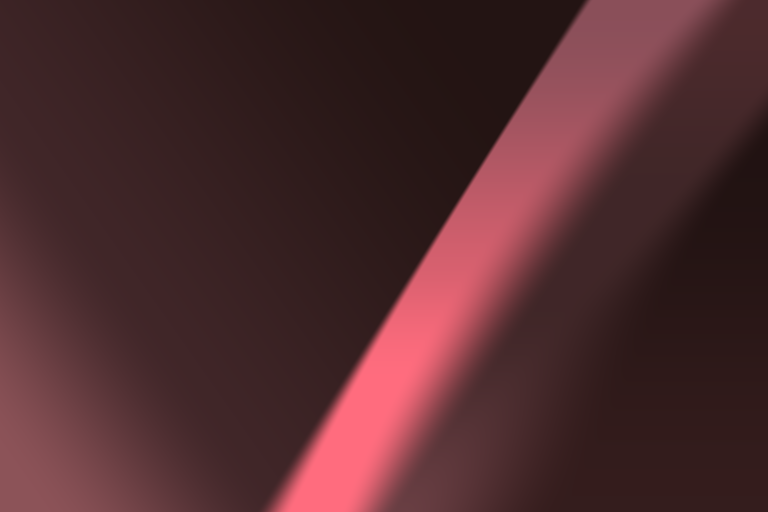
A Shadertoy shader for this background:

```glsl
// Height of a gently bowed edge: x position at height y
float bowedEdge(float y, float start, float slope, float bow) {
    return start + y * (slope + bow * y);
}

// Soft step across an edge: 0 on its left, 1 on its right
float softSide(float x, float edge, float halfWidth) {
    return smoothstep(edge - halfWidth, edge + halfWidth, x);
}

// Dim wall lit from the lower left corner
vec3 wallColor(vec2 p, vec2 lightDir) {
    const vec3 shade = vec3(0.138, 0.078, 0.073);
    const vec3 dusk = vec3(0.265, 0.157, 0.167);
    const vec3 rose = vec3(0.55, 0.325, 0.345);
    float reach = dot(p, lightDir);
    vec3 wall = mix(dusk, shade, smoothstep(0.25, 1.3, reach));
    return mix(rose, wall, smoothstep(0.06, 0.45, reach));
}

// Dark area to the right of the beam
vec3 farColor(float y) {
    return mix(vec3(0.205, 0.112, 0.112), vec3(0.13, 0.072, 0.07),
               smoothstep(0.0, 0.7, y));
}

// Faint band trailing the beam
vec3 bandColor(float y) {
    const vec3 low = vec3(0.43, 0.255, 0.275);
    const vec3 middle = vec3(0.25, 0.15, 0.155);
    const vec3 high = vec3(0.30, 0.165, 0.175);
    vec3 band = mix(low, middle, smoothstep(-0.1, 0.42, y));
    return mix(band, high, smoothstep(0.6, 1.0, y));
}

// Beam body, brightest towards its base
vec3 beamColor(float y) {
    const vec3 coral = vec3(1.0, 0.425, 0.495);
    const vec3 warm = vec3(0.90, 0.39, 0.45);
    const vec3 mauve = vec3(0.54, 0.31, 0.35);
    vec3 body = mix(warm, mauve, smoothstep(0.3, 1.0, y));
    return mix(coral, body, smoothstep(0.25, 0.48, y));
}

void mainImage(out vec4 fragColor, in vec2 fragCoord) {
    vec2 p = fragCoord / iResolution.xy * vec2(1.5, 1.0);
    float y = p.y;

    // Edges of the beam and its trailing band
    float leftEdge = bowedEdge(y, 0.534, 0.573, 0.041);
    float innerEdge = bowedEdge(y, 0.72, 0.53, 0.16);
    float outerEdge = bowedEdge(y, 0.94, 0.60, 0.14);

    // Softness varies along the height
    float leftBlur = 0.006 + 0.06 * (y - 0.7) * (y - 0.7);
    float innerBlur = 0.055 + 0.16 * y * (1.0 - y);
    float outerBlur = mix(0.16, 0.05, smoothstep(0.0, 0.7, y));

    // Layers from right to left
    vec3 color = mix(bandColor(y), farColor(y), softSide(p.x, outerEdge, outerBlur));
    color = mix(beamColor(y), color, softSide(p.x, innerEdge, innerBlur));
    color = mix(wallColor(p, vec2(0.82, 0.573)), color,
                softSide(p.x, leftEdge, leftBlur));

    fragColor = vec4(color, 1.0);
}
```
